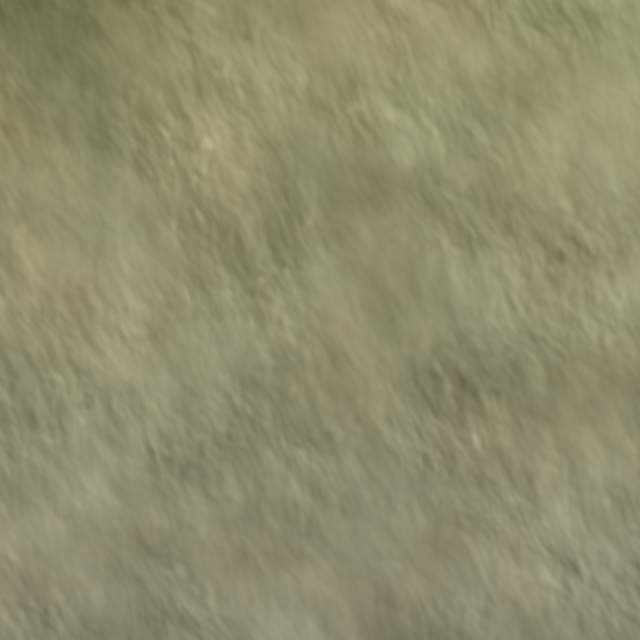
Reproduce this texture procedurally as a three.js fragment shader.

```glsl
// Weathered olive stone with soft mottling and slanted, shallow relief.
varying vec2 vUv;

#define BASE_COLOR vec3(0.561, 0.553, 0.430)
#define STREAK_DIR vec2(0.42, -0.907)
#define GRAIN_SCALE 27.0
#define GRAIN_STRETCH 0.58
#define LIGHT_STEP 0.006
#define RELIEF 0.105
#define MOTTLE 0.108
#define HUE_SHIFT 0.03
#define CRACK_DEPTH 0.09
#define FLECK_GLOW 0.10

vec2 hashGradient(vec2 cell) {
  vec3 q = fract(cell.xyx * vec3(0.1031, 0.1030, 0.0973));
  q += dot(q, q.yzx + 33.33);
  float angle = 6.28318 * fract((q.x + q.y) * q.z);
  return vec2(cos(angle), sin(angle));
}

float gradientNoise(vec2 p) {
  vec2 i = floor(p);
  vec2 f = p - i;
  vec2 u = f * f * f * (f * (f * 6.0 - 15.0) + 10.0);
  vec2 e = vec2(1.0, 0.0);
  float low = mix(dot(hashGradient(i), f),
                  dot(hashGradient(i + e), f - e), u.x);
  float high = mix(dot(hashGradient(i + e.yx), f - e.yx),
                   dot(hashGradient(i + 1.0), f - 1.0), u.x);
  return mix(low, high, u.y);
}

float fbm(vec2 p) {
  float sum = 0.0;
  float amplitude = 1.0;
  for (int k = 0; k < 4; k++) {
    sum += amplitude * gradientNoise(p);
    p = mat2(1.6, 1.2, -1.2, 1.6) * p + 17.3;
    amplitude *= 0.5;
  }
  return sum;
}

// x runs across the streaks, y along them
vec2 streakSpace(vec2 p) {
  vec2 across = vec2(-STREAK_DIR.y, STREAK_DIR.x);
  return vec2(dot(p, across), dot(p, STREAK_DIR) * GRAIN_STRETCH);
}

float stoneHeight(vec2 p) {
  vec2 s = streakSpace(p) * GRAIN_SCALE + 40.0;
  return gradientNoise(s) + 0.55 * gradientNoise(s * 1.9 + 7.1)
       + 0.26 * gradientNoise(s * 3.5 + 3.9);
}

void main() {
  vec2 p = vUv;
  vec2 warp = vec2(gradientNoise(p * 9.0 + 5.0), gradientNoise(p * 9.0 + 31.0));
  vec2 q = p + 0.014 * warp;

  // Broad stains, medium blotches and fine slanted grain
  float stains = fbm(q * 3.6 + 11.0);
  float blotches = fbm(streakSpace(q) * 15.0 + 61.0);
  float tone = MOTTLE * (0.75 * stains + 0.55 * blotches);

  // Side-lit relief, stronger in some patches
  float rough = smoothstep(-0.45, 0.5, fbm(p * 4.5 + 83.0));
  vec2 toLight = LIGHT_STEP * normalize(vec2(0.8, 0.6));
  float slope = stoneHeight(q) - stoneHeight(q + toLight);
  tone += RELIEF * mix(0.5, 1.35, rough) * slope;

  // Sparse dark creases and pale worn flecks
  vec2 s = streakSpace(q);
  float crease = smoothstep(0.28, 0.7, gradientNoise(s * 34.0 + 120.0));
  float fleck = smoothstep(0.28, 0.7, gradientNoise(s * 38.0 + 190.0));
  tone += mix(0.2, 1.0, rough) * (FLECK_GLOW * fleck - CRACK_DEPTH * crease);

  // Shaded corner and ledge, light falling from the top right
  float corner = 1.0 - smoothstep(0.0, 0.3, length((p - vec2(0.0, 1.0)) * vec2(0.8, 1.3)));
  vec2 ledgeOffset = (q - vec2(0.88, 0.42)) * vec2(4.0, 13.0);
  float ledge = exp(-dot(ledgeOffset, ledgeOffset));
  tone += 0.05 * (p.y - 0.5) + 0.015 * (p.x - 0.5);
  tone -= 0.12 * corner + 0.05 * ledge;

  // Brown to green drift, warmer towards the top
  float hue = HUE_SHIFT * fbm(q * 4.5 + 47.0);
  float warmth = 0.03 * (p.y - 0.5);
  vec3 color = BASE_COLOR + tone * vec3(1.0, 0.98, 0.92);
  color += hue * vec3(0.75, -0.2, -0.15);
  color += warmth * vec3(0.5, 0.1, -1.0);
  gl_FragColor = vec4(color, 1.0);
}
```
